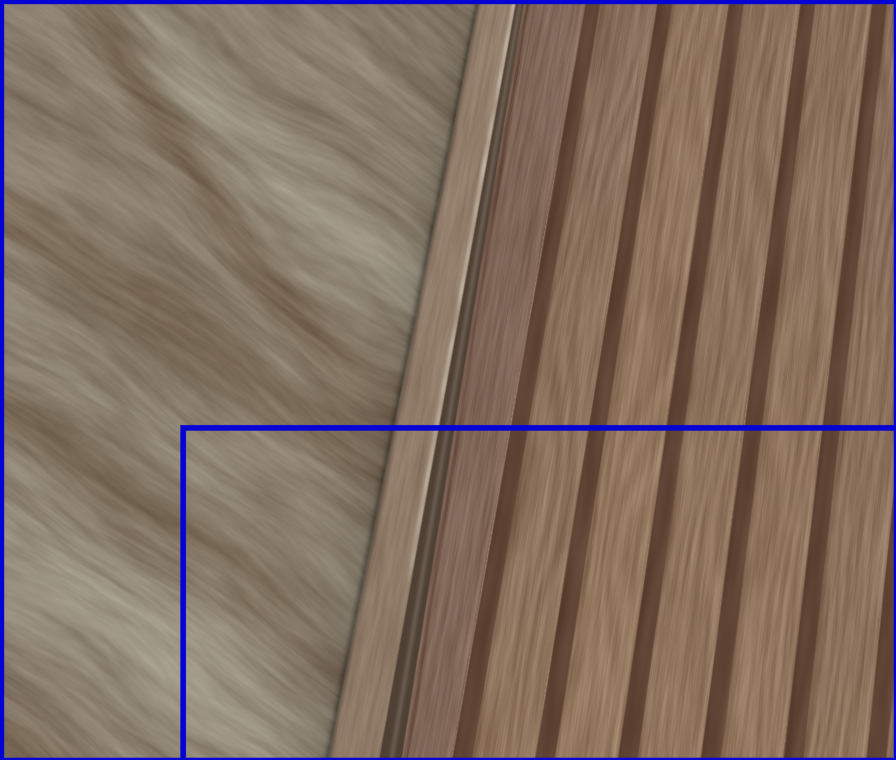
This texture is drawn by a WebGL 2 fragment shader. Its source:

```glsl
#version 300 es
precision highp float;

uniform vec2 u_resolution;
out vec4 fragColor;

// Lengths are in canvas heights; "top" and "base" are the two ends of a slanted edge
const float SLAT_X_TOP = 0.770, SLAT_X_BASE = 0.5936;
const float PITCH_TOP = 0.0942, PITCH_BASE = 0.1090;
const float GAP_TOP = 0.22, GAP_BASE = 0.25;
const float BATTEN_LEFT = -1.49;
const vec2 BATTEN_RIGHT = vec2(-0.96, -0.87);
const vec2 CHANNEL_RIGHT = vec2(-0.85, -0.60);
const float GRAIN_SLOPE = 0.72;
const vec2 FRAME_CORNER = vec2(0.241, 0.563);
const float FRAME_HALF_WIDTH = 0.0037;

const vec3 STONE = vec3(0.535, 0.490, 0.420);
const vec3 STONE_PALE = vec3(0.625, 0.595, 0.525);
const vec3 STONE_BROWN = vec3(0.455, 0.380, 0.310);
const vec3 WOOD_ROSE = vec3(0.500, 0.400, 0.345);
const vec3 WOOD_TAN = vec3(0.575, 0.465, 0.370);
const vec3 BATTEN = vec3(0.580, 0.500, 0.425);
const vec3 GAP = vec3(0.350, 0.245, 0.185);
const vec3 CHANNEL = vec3(0.310, 0.250, 0.205);
const vec3 HIGHLIGHT = vec3(0.780, 0.735, 0.670);
const vec3 FRAME = vec3(0.02, 0.01, 0.83);

float hash(float n) { return fract(sin(n * 91.345) * 4375.85); }

vec2 gradient(vec2 cell) {
    float angle = 6.2832 * fract(sin(dot(cell, vec2(127.1, 311.7))) * 4375.54);
    return vec2(cos(angle), sin(angle));
}

float noise(vec2 p) {
    vec2 i = floor(p), f = fract(p);
    vec2 w = f * f * f * (f * (f * 6.0 - 15.0) + 10.0);
    vec2 e = vec2(1.0, 0.0);
    float low = mix(dot(gradient(i), f), dot(gradient(i + e.xy), f - e.xy), w.x);
    float high = mix(dot(gradient(i + e.yx), f - e.yx), dot(gradient(i + e.xx), f - e.xx), w.x);
    return mix(low, high, w.y);
}

float fbm(vec2 p) {
    float sum = 0.0, gain = 0.6;
    for (int i = 0; i < 4; i++) {
        sum += gain * noise(p);
        p = p * 2.03 + 17.3;
        gain *= 0.55;
    }
    return sum;
}

float band(float x, float centre, float width) {
    float d = (x - centre) / width;
    return exp(-d * d);
}

// Veined panel: bands and streaks run down to the right
vec3 stonePanel(vec2 p) {
    float along = p.x + GRAIN_SLOPE * p.y;
    float across = p.y - GRAIN_SLOPE * p.x;
    across += 0.05 * noise(vec2(along * 3.0, across * 5.0));
    float bend = p.x - 0.506;
    float vein = across - 0.141 + 1.5 * bend * bend * smoothstep(0.0, 0.15, p.x);
    float streak = fbm(vec2(along * 3.0, across * 22.0));
    float fine = fbm(vec2(along * 12.0, across * 95.0));

    float pale = 0.75 * band(vein, -0.13, 0.075) * smoothstep(0.08, 0.25, p.x)
               + 0.30 * band(across, 0.43, 0.06)
               + 0.85 * band(across, 0.71, 0.085);
    float brown = 0.80 * band(vein, 0.0, 0.055) * smoothstep(0.06, 0.17, p.x)
                + 0.60 * band(across, 0.26, 0.06)
                + 0.45 * band(across, 0.54, 0.06)
                + 0.70 * band(across, 0.95, 0.05)
                + 0.30 * band(across, -0.36, 0.10);
    vec3 colour = mix(STONE, STONE_PALE, clamp(pale + 0.5 * streak, 0.0, 1.0));
    colour = mix(colour, STONE_BROWN, clamp(brown - 0.6 * streak, 0.0, 1.0));
    return colour + 0.09 * streak + 0.07 * fine;
}

// Straight fibres plus wavering growth rings, different on every slat
vec3 woodSlat(float s, float t) {
    float id = floor(s), seed = hash(id + 7.0) * 40.0;
    float fibre = fbm(vec2(s * 15.0 + seed, t * 5.0));
    float pores = noise(vec2(s * 42.0, t * 22.0 + seed));
    float warp = noise(vec2(s * 1.7 + seed, t * 3.5));
    float rings = sin(26.0 * fract(s) + 16.0 * warp + 4.0 * t);
    float tan_ = id < 0.0 ? 0.05 : 0.35 + 0.5 * hash(id + 3.0);
    vec3 colour = mix(WOOD_ROSE, WOOD_TAN, clamp(tan_ + 0.35 * t * step(0.0, id), 0.0, 1.0));
    float figure = id < 0.0 ? 0.006 : 0.024;
    return colour + figure * rings + 0.10 * fibre + 0.045 * pores;
}

void main() {
    vec2 p = gl_FragCoord.xy / u_resolution.y;
    float right = u_resolution.x / u_resolution.y;
    float t = 1.0 - p.y;
    float pixel = 1.0 / u_resolution.y;

    // Slat coordinate: one unit per slat, fanning out towards the base
    float pitch = mix(PITCH_TOP, PITCH_BASE, t);
    float s = (p.x - mix(SLAT_X_TOP, SLAT_X_BASE, t)) / pitch;
    float soft = 1.1 * pixel / pitch;
    float gapWidth = mix(GAP_TOP, GAP_BASE, t);
    float battenRight = mix(BATTEN_RIGHT.x, BATTEN_RIGHT.y, t);
    float channelRight = mix(CHANNEL_RIGHT.x, CHANNEL_RIGHT.y, t);

    // Slats and the shaded gaps between them
    float f = fract(s);
    vec3 wood = woodSlat(s, t);
    wood += 0.035 * band(f, 0.97, 0.03) - 0.05 * band(f, gapWidth, 0.06);
    float gap = smoothstep(-soft, soft, gapWidth - f) * smoothstep(0.0, 2.0 * soft, f);
    vec3 gapColour = GAP + 0.05 * noise(vec2(s * 9.0, t * 9.0)) + 0.04 * f / gapWidth;
    wood = mix(wood, gapColour, gap * step(0.0, s));

    // Dark channel, then the batten with its lit right edge
    vec3 channel = CHANNEL + 0.10 * band(s, mix(battenRight, channelRight, 0.55), 0.035);
    wood -= 0.09 * band(s, channelRight + 0.06, 0.025);
    wood = mix(channel, wood, smoothstep(-soft, soft, s - channelRight));
    vec3 batten = BATTEN + 0.10 * fbm(vec2(s * 12.0, t * 9.0)) - 0.03 * t;
    float glint = band(s, battenRight - 0.03, 0.035) * (1.0 - smoothstep(0.65, 0.85, t));
    batten = mix(batten, HIGHLIGHT, glint * (0.65 + 0.6 * noise(vec2(t * 25.0, 2.0))));
    wood = mix(batten, wood, smoothstep(-soft, soft, s - battenRight));

    // Panel with the contact shadow along the batten
    vec3 stone = stonePanel(vec2(p.x, t));
    float edge = s - BATTEN_LEFT;
    stone *= 1.0 - 0.16 * exp(min(edge, 0.0) * 4.0);
    vec3 colour = mix(stone, wood, smoothstep(-soft, soft, edge));
    colour *= 1.0 - 0.30 * band(edge, 0.0, 0.05);

    // Frame lines: outer border and inset corner
    vec2 q = vec2(p.x, t) - FRAME_CORNER;
    float inset = min(max(abs(q.x), -q.y), max(abs(q.y), -q.x)) - FRAME_HALF_WIDTH;
    float border = min(min(p.x, t) - 0.0055, min(right - p.x, p.y) - 0.003);
    float line = min(inset, border);
    colour = mix(colour, FRAME, 1.0 - smoothstep(-0.7 * pixel, 0.7 * pixel, line));
    fragColor = vec4(clamp(colour, 0.0, 1.0), 1.0);
}
```
